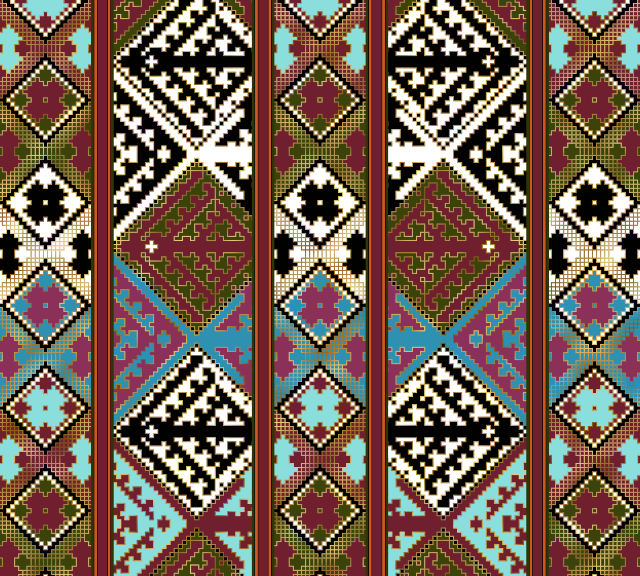
Write a WebGL 2 fragment shader that draws this pattern.

```glsl
#version 300 es
precision highp float;
uniform vec2 u_resolution;
out vec4 fragColor;

#define CELLS 155.8        // stitches across the canvas
#define PERIOD 66.83       // distance between narrow strips, in stitches
#define STRIP_HALF 11.1
#define BORDER_MID 13.85
#define BORDER_HALF 2.75
#define BAND_AXIS 30.0     // diamond axis of the wide band
#define SMALL_ROWS 25.0
#define LARGE_ROWS 45.0
#define SMALL_START 24.34
#define LARGE_START 60.04
#define THREAD 0.14        // half width of the gold outline

const vec3 BLACK = vec3(0.005, 0.005, 0.0);
const vec3 WHITE = vec3(1.0);
const vec3 GREEN = vec3(0.23, 0.26, 0.04);
const vec3 MAROON = vec3(0.44, 0.12, 0.18);
const vec3 ORANGE = vec3(0.80, 0.34, 0.12);
const vec3 GROUNDS[4] = vec3[4](GREEN, WHITE, vec3(0.18, 0.57, 0.70), MAROON);
const vec3 INKS[4] = vec3[4](MAROON, BLACK, vec3(0.54, 0.19, 0.35), vec3(0.54, 0.87, 0.86));

vec2 gradientAt(vec2 p) {
    float a = 6.2832 * fract(sin(dot(p, vec2(127.1, 311.7))) * 43758.5);
    return vec2(cos(a), sin(a));
}

float gradientNoise(vec2 p) {
    vec2 i = floor(p), f = fract(p), e = vec2(1.0, 0.0);
    vec2 s = f * f * (3.0 - 2.0 * f);
    float low = mix(dot(gradientAt(i), f), dot(gradientAt(i + e), f - e), s.x);
    float high = mix(dot(gradientAt(i + e.yx), f - e.yx), dot(gradientAt(i + 1.0), f - 1.0), s.x);
    return mix(low, high, s.y);
}

int colourway(float k) { return int(mod(k, 4.0)); }

// Stepped star with eight points
bool star(vec2 c) {
    c = abs(c);
    float far = max(c.x, c.y), near = min(c.x, c.y);
    return far <= 5.0 && near >= far - 3.0 && far + near <= 7.0 && far > 0.0;
}

// Diagonal bar with teeth; r runs across it, q along it
bool comb(float r, float q) {
    r = mod(r, 8.0);
    return r < 3.0 || (r < 6.0 && mod(q, 6.0) < 3.0);
}

// Stitch of the narrow strip: colour and outline group
vec4 smallStitch(vec2 c) {
    float k = floor((c.y + 12.0) / SMALL_ROWS);
    float y = c.y - k * SMALL_ROWS, m = abs(c.x) + abs(y);
    int w = colourway(k);
    if (m <= 8.0) return vec4(star(vec2(c.x, y)) ? INKS[w] : GROUNDS[w], 0.0);
    if (m <= 9.0) return vec4(WHITE, 0.0);
    if (m <= 11.0) return vec4(BLACK, 0.0);
    w = colourway(y < 0.0 ? k - 1.0 : k);
    if (star(vec2(11.0 - abs(c.x), 12.0 - abs(y)))) return vec4(INKS[w], 0.0);
    return vec4(GROUNDS[w], m == 13.0 || m == 15.0 ? 1.0 : 0.0);
}

// Stitch of the wide band: large diamonds and the triangles between
vec4 largeStitch(vec2 c) {
    float k = floor((c.y + 22.0) / LARGE_ROWS);
    float y = c.y - k * LARGE_ROWS, a = abs(y), t = c.x, m = abs(t) + a;
    bool ink;
    int w = int(mod(k, 2.0));
    if (m <= 21.0) {
        float eye = abs(t - 11.0) + a;
        if (m == 21.0) return vec4(BLACK, 0.0);
        if (eye <= 1.0) return vec4(WHITE, 0.0);
        ink = t < -4.0 ? comb(t - a, t + a) : comb(t + a, t - a);
        ink = m < 20.0 && (ink || a <= 1.0 || eye <= 3.0);
    } else {
        float rise = 22.0 - a, along = abs(t) + rise;
        float eye = abs(t - 8.0) + rise;
        w = colourway(k + (y < 0.0 ? 1.0 : 2.0));
        ink = m > 24.0 && comb(m - 25.0, along);
        if (t > 0.0) ink = (ink || eye <= 3.0) && eye > 1.0;
        else ink = (ink && rise > 1.0) || along > 21.0;
    }
    return vec4(ink ? INKS[w] : GROUNDS[w], 0.0);
}

vec4 stitch(vec2 c, bool wide) { return wide ? largeStitch(c) : smallStitch(c); }

void main() {
    float pixel = CELLS / u_resolution.x;
    vec2 p = vec2(gl_FragCoord.x, u_resolution.y - gl_FragCoord.y) * pixel;

    // Mirror about the middle, then fold onto one strip and band
    float x = abs(p.x - 0.5 * CELLS);
    float h = abs(0.5 * PERIOD - abs(x - 0.5 * PERIOD));
    bool wide = h > BORDER_MID;
    vec2 g = wide ? vec2(x - BAND_AXIS, p.y - LARGE_START) : vec2(h, p.y - SMALL_START);
    vec2 cell = floor(g + 0.5), f = g - cell;

    // Outline stitches that differ from a neighbour
    vec4 here = stitch(cell, wide);
    float edge = 1.0;
    for (int j = -1; j <= 1; j++)
        for (int i = -1; i <= 1; i++) {
            vec2 o = vec2(i, j);
            if (distance(stitch(cell + o, wide), here) > 0.01)
                edge = min(edge, length(max(abs(f - o) - 0.5, 0.0)));
        }
    float sheen = 0.5 + 0.7 * gradientNoise(p * 0.16) + 0.2 * sin(0.45 * (p.x + p.y));
    vec3 gold = mix(vec3(0.50, 0.34, 0.10), vec3(0.90, 0.79, 0.50), clamp(sheen, 0.0, 1.0));
    float aa = 0.5 * pixel;
    vec3 col = mix(gold, here.rgb, smoothstep(THREAD - aa, THREAD + aa, edge));

    // Border stripes, from the outside in
    float b = abs(h - BORDER_MID);
    col = mix(col, GREEN * 0.8, 1.0 - smoothstep(BORDER_HALF - aa, BORDER_HALF + aa, b));
    col = mix(col, BLACK, 1.0 - smoothstep(2.1 - aa, 2.1 + aa, b));
    col = mix(col, ORANGE, 1.0 - smoothstep(1.95 - aa, 1.95 + aa, b));
    col = mix(col, BLACK, 1.0 - smoothstep(1.3 - aa, 1.3 + aa, b));
    col = mix(col, MAROON, 1.0 - smoothstep(1.15 - aa, 1.15 + aa, b));
    fragColor = vec4(col, 1.0);
}
```
